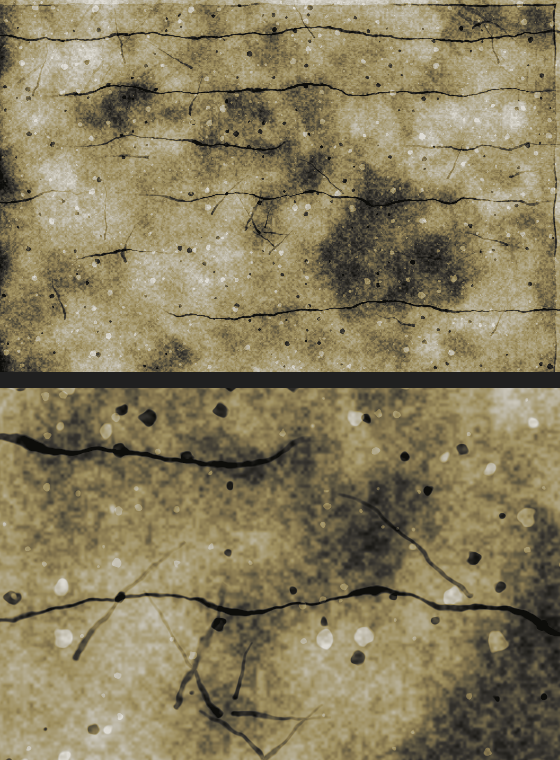
Top, the full canvas; bottom, a detail of the centre.
Reproduce this texture procedurally as a WebGL 2 fragment shader.

```glsl
#version 300 es
precision highp float;
// Weathered ochre plaster: layered noise gives one tone value, darkened by
// stains, seams and branching cracks, lightened by flakes and specks.
// The tone, in units of standard deviation, is coloured through a ramp.
uniform vec2 u_resolution;
out vec4 fragColor;

float hash(vec2 p) {
    return fract(sin(dot(p, vec2(127.1, 311.7))) * 43758.5453);
}

float noise(vec2 p) {
    vec2 i = floor(p), f = fract(p);
    f = f * f * (3.0 - 2.0 * f);
    return mix(mix(hash(i), hash(i + vec2(1, 0)), f.x),
               mix(hash(i + vec2(0, 1)), hash(i + vec2(1, 1)), f.x), f.y);
}

float fbm(vec2 p) {
    float sum = 0.0, amp = 0.5;
    for (int i = 0; i < 6; i++) {
        sum += amp * noise(p);
        p = mat2(1.6, 1.2, -1.2, 1.6) * p + 7.3;
        amp *= 0.5;
    }
    return sum;
}

// Fractal noise rescaled to mean 0 and deviation 1.
float mottle(vec2 p) { return (fbm(p) - 0.49) / 0.125; }

float blob(vec2 p, vec2 centre, vec2 size) {
    vec2 d = (p - centre) / size;
    return exp(-dot(d, d));
}

float line(float dist, float halfWidth) {
    return 1.0 - smoothstep(halfWidth, halfWidth + 0.0024, dist);
}

// Long level seams that fade in and out; x: crack, y: soot around it.
vec2 seams(vec2 p) {
    vec2 result = vec2(0);
    for (int i = 0; i < 6; i++) {
        float row = float(i);
        float d = abs(p.y - 0.17 - 0.147 * row);
        float shown = smoothstep(0.36, 0.62, noise(vec2(p.x * 3.2, row * 7.3 + 2.0)));
        float width = 0.0026 * noise(vec2(p.x * 24.0, row * 3.1)) - 0.0004;
        result = max(result, shown * vec2(line(d, width), exp(-d / 0.011)));
    }
    return result;
}

// Scattered tapering cracks around a centre.
float strokes(vec2 p, vec2 centre, vec2 spread, float len, int count, float seed) {
    float crack = 0.0;
    for (int i = 0; i < count; i++) {
        vec2 id = vec2(float(i) + 1.0, seed);
        vec2 start = centre + spread * (vec2(hash(id), hash(id + 17.0)) - 0.5);
        float angle = 3.14159 * hash(id + 31.0);
        vec2 dir = vec2(cos(angle), sin(angle));
        float size = len * (0.4 + hash(id + 47.0));
        float t = clamp(dot(p - start, dir), 0.0, size);
        float taper = 1.0 - t / size;
        float d = length(p - start - dir * t);
        crack = max(crack, line(d, 0.0014 * taper) * (0.35 + 0.65 * taper));
    }
    return crack;
}

// Small chips, one at most in each grid cell.
float specks(vec2 p, float cells, float share, float seed) {
    vec2 id = floor(p * cells), f = fract(p * cells);
    vec2 centre = 0.3 + 0.4 * vec2(hash(id + seed), hash(id + seed + 9.0));
    float radius = 0.04 + 0.16 * pow(hash(id + seed + 23.0), 2.0);
    float d = length(f - centre) + 0.12 * (noise(p * cells * 6.0) - 0.5);
    return step(hash(id + seed + 41.0), share) * (1.0 - smoothstep(radius, radius + 0.07, d));
}

// Fine slanted scrapes running along dir.
float scratches(vec2 p, vec2 dir) {
    vec2 q = vec2(dot(p, dir), dot(p, vec2(-dir.y, dir.x)));
    return smoothstep(0.76, 0.92, noise(q * vec2(9.0, 85.0)));
}

vec3 ramp(float tone) {
    const float stops[8] = float[](-3.5, -2.1, -1.35, -0.77, -0.08, 0.74, 1.64, 2.9);
    const vec3 colours[8] = vec3[](
        vec3(0.05, 0.05, 0.04), vec3(0.22, 0.21, 0.19), vec3(0.38, 0.35, 0.26),
        vec3(0.51, 0.45, 0.30), vec3(0.62, 0.56, 0.37), vec3(0.68, 0.64, 0.51),
        vec3(0.75, 0.73, 0.67), vec3(0.87, 0.86, 0.83));
    vec3 c = colours[0];
    for (int i = 1; i < 8; i++)
        c = mix(c, colours[i], clamp((tone - stops[i - 1]) / (stops[i] - stops[i - 1]), 0.0, 1.0));
    return c;
}

void main() {
    vec2 p = gl_FragCoord.xy / u_resolution.y;
    float right = u_resolution.x / u_resolution.y - p.x;
    vec2 bent = p + 0.085 * (vec2(fbm(p * 6.0 + 3.0), fbm(p * 6.0 + 40.0)) - 0.49);

    // Mottled ground and grain
    float tone = 0.22 + 0.3 * mottle(p * 3.0) + 0.42 * mottle(p * 13.0 + 5.0);
    tone += 1.3 * (noise(p * 170.0) - 0.5) + 0.9 * (noise(p * 330.0) - 0.5);

    // Pale wash and sharp-edged flakes
    float pale = blob(p, vec2(0.17, 0.62), vec2(0.12, 0.3));
    float flake = fbm(p * 4.5 + 21.0) + 0.13 * pale + 0.08 * blob(p, vec2(0.5, 0.05), vec2(0.6, 0.12));
    tone += 0.7 * pale + 0.75 * smoothstep(0.57, 0.61, flake);

    // Dark damp stains
    float damp = 0.15 * blob(p, vec2(0.79, 0.58), vec2(0.12, 0.08))
        + 0.15 * blob(p, vec2(1.3, 0.38), vec2(0.25, 0.2))
        + 0.16 * blob(p, vec2(0.70, 0.35), vec2(0.08, 0.08))
        + 0.09 * blob(p, vec2(0.7, 0.71), vec2(0.6, 0.06)) - 0.1 * pale;
    tone -= 2.0 * smoothstep(0.53, 0.79, fbm(p * 4.2 + 60.0) + damp);
    float grime = 0.4 + 1.2 * noise(p * 7.0 + 11.0);
    tone -= grime * (2.1 * exp(-p.x / 0.035) + 0.9 * exp(-right / 0.06));

    // Scrapes in the upper corners
    float upper = smoothstep(0.68, 0.85, p.y);
    tone -= 0.9 * upper * (scratches(bent, vec2(0.66, 0.75)) * smoothstep(0.65, 0.3, p.x)
        + scratches(bent, vec2(0.75, -0.66)) * smoothstep(0.45, 0.2, right));

    // Chips, pits and cracks
    tone += 1.7 * specks(p, 26.0, 0.22, 3.0) + 1.2 * specks(p, 60.0, 0.1, 5.0);
    tone -= 2.2 * specks(p, 32.0, 0.13, 71.0);
    vec2 seam = seams(bent);
    float crack = strokes(bent, vec2(0.75, 0.5), vec2(1.4, 0.9), 0.13, 18, 2.0);
    crack = max(crack, strokes(bent, vec2(0.69, 0.35), vec2(0.1, 0.1), 0.1, 6, 8.0));
    tone -= 2.6 * seam.x + 0.7 * seam.y + 1.9 * crack;

    // Worn pale rim along the top and right
    float rim = min(1.0 - p.y, right) + 0.012 * (fbm(p * 14.0) - 0.5);
    tone += 1.2 * (1.0 - smoothstep(0.009, 0.012, rim));
    tone -= 2.0 * line(abs(rim - 0.014), 0.0008) * smoothstep(0.3, 0.6, noise(p * 9.0));

    fragColor = vec4(ramp(tone), 1.0);
}
```
